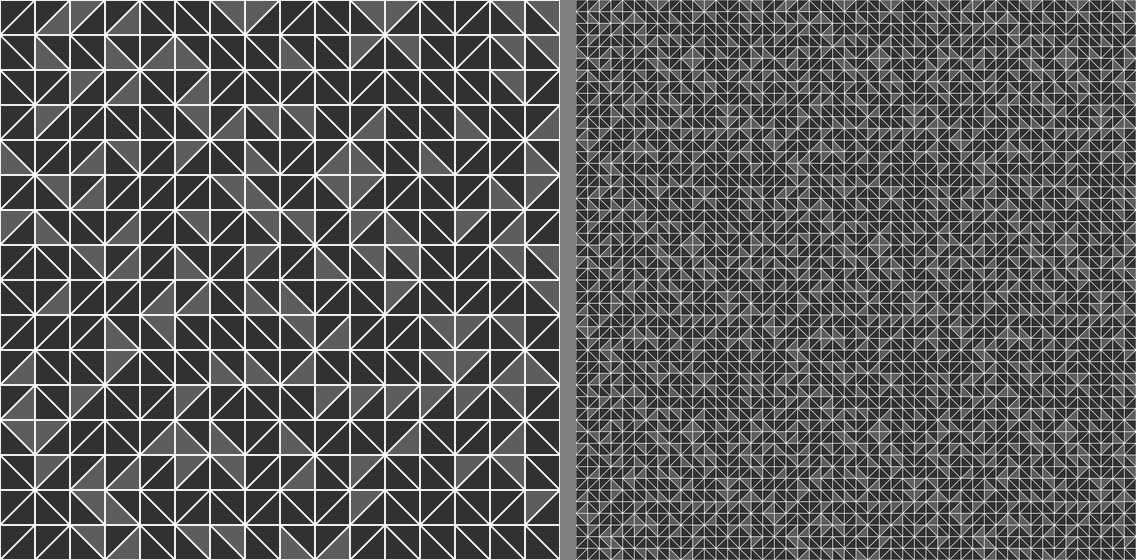
Left: one tile. Right: repeated 3 by 3.
Give the GLSL for this pattern, as a Shadertoy shader.

```glsl
const float CELLS = 16.0;         // repeats across and down
const float LINE_WIDTH = 0.052;   // in units of one cell
const float LIGHT_CHANCE = 0.48;  // share of cells with one light triangle
const uint SEED = 7u;
const vec3 DARK = vec3(0.194);
const vec3 LIGHT = vec3(0.364);
const vec3 LINE = vec3(1.0);

// Integer hash: three random values in 0..1 per cell
vec3 hash3(uvec2 p) {
    uvec3 v = uvec3(p, SEED) * 1664525u + 1013904223u;
    v.x += v.y * v.z; v.y += v.z * v.x; v.z += v.x * v.y;
    v ^= v >> 16u;
    v.x += v.y * v.z; v.y += v.z * v.x; v.z += v.x * v.y;
    return vec3(v >> 8u) / 16777216.0;
}

// Antialiased coverage of a stroke at distance d from its centre
float stroke(float d, float pixel) {
    float halfWidth = 0.5 * LINE_WIDTH;
    return clamp((halfWidth - d) / pixel + 0.5, 0.0, 1.0);
}

void mainImage(out vec4 fragColor, in vec2 fragCoord) {
    vec2 p = fragCoord / iResolution.xy * CELLS;
    float pixel = CELLS / min(iResolution.x, iResolution.y);
    vec2 local = fract(p);
    vec3 rnd = hash3(uvec2(mod(floor(p), CELLS)));

    // Signed distance to the randomly chosen diagonal
    float x = rnd.x < 0.5 ? local.x : 1.0 - local.x;
    float diagonal = (local.y - x) * inversesqrt(2.0);

    // Shade one of the two triangles in some cells
    float side = rnd.y < 0.5 ? diagonal : -diagonal;
    float lit = step(rnd.z, LIGHT_CHANCE) * clamp(side / pixel + 0.5, 0.0, 1.0);
    vec3 color = mix(DARK, LIGHT, lit);

    // Grid lines and diagonal drawn over the triangles
    vec2 edge = 0.5 - abs(local - 0.5);
    float uncovered = (1.0 - stroke(edge.x, pixel))
                    * (1.0 - stroke(edge.y, pixel))
                    * (1.0 - stroke(abs(diagonal), pixel));
    fragColor = vec4(mix(LINE, color, uncovered), 1.0);
}
```
